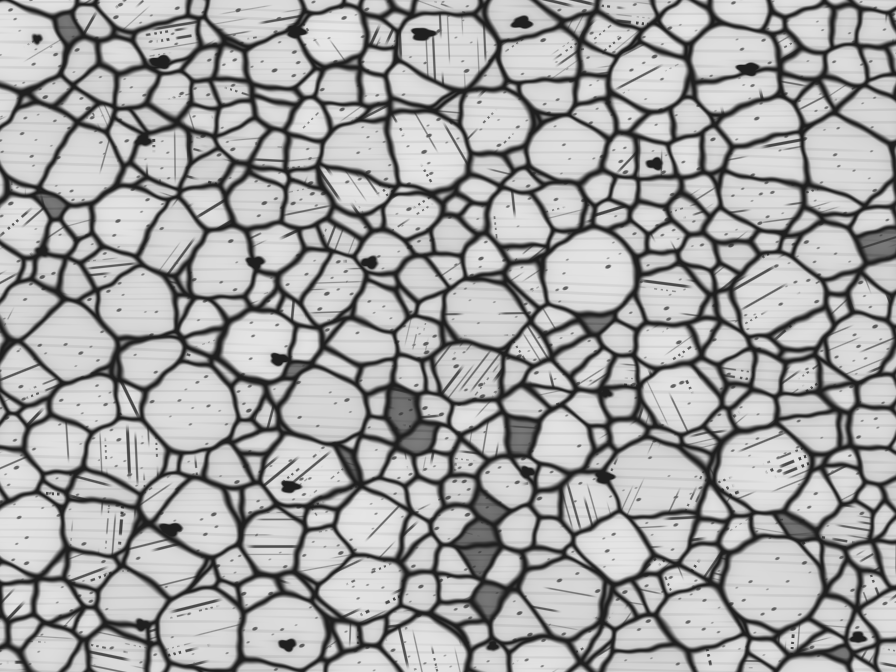
Give the GLSL for this texture, as a WebGL 2 fragment shader.

```glsl
#version 300 es
precision highp float;
// Polished and etched metal: pale grains of mixed size with dark, soft boundaries.
// A weighted cellular diagram gives the grains; each has its own scratch direction,
// over which lie layered-sine polishing streaks, specks and dark pores.

uniform vec2 u_resolution;
out vec4 fragColor;

// Lengths are fractions of the canvas height.
const float GRAIN_SIZE = 0.047;
const float GRAIN_STRETCH = 1.13;
const float MAX_WEIGHT = 1.4;        // reach of the largest grains, in cells
const int   REACH = 3;
const float EDGE_WIDTH = 0.0066;
const float CORNER_SHARPNESS = 620.0;
const float SCRATCH_GAP = 0.0105;
const float SCRATCH_WIDTH = 0.0011;
const float SPECK_GAP = 0.019;
const float PORE_GAP = 0.17;
const float PORE_SHARE = 0.42;
const float DARK = 0.12;
const float PALE = 0.865;

vec2 hash2(vec2 p) {
    vec3 q = fract(p.xyx * vec3(0.1031, 0.1030, 0.0973));
    q += dot(q, q.yzx + 33.33);
    return fract((q.xx + q.yz) * q.zy);
}

// Site position (xy) and squared weight (z) of a cell
vec3 grainSite(vec2 cell) {
    float h = hash2(cell + 71.3).x;
    float reach = MAX_WEIGHT * h * h * h;
    return vec3(cell + 0.08 + 0.84 * hash2(cell), reach * reach);
}

float powerDistance(vec2 g, vec3 site) {
    vec2 d = g - site.xy;
    return dot(d, d) - site.z;
}

// Slight waviness so that the boundaries are not perfectly straight
vec2 bend(vec2 p) {
    return p + 0.0022 * sin(p.yx * vec2(67.0, 59.0) + 2.0 * sin(p * 31.0))
             + 0.0007 * sin(p.yx * vec2(211.0, 187.0) + p * 90.0);
}

// Signed distance to a scattered, lumpy pore
float poreDistance(vec2 p) {
    vec2 cell = floor(p / PORE_GAP);
    vec2 h = hash2(cell + 17.0);
    if (h.x > PORE_SHARE) return 1.0;
    vec2 d = p - (cell + 0.22 + 0.56 * hash2(cell + 43.0)) * PORE_GAP;
    d.y *= 1.0 + 0.8 * h.y;
    float a = atan(d.y, d.x);
    float lumps = 1.0 + 0.2 * sin(3.0 * a + 20.0 * h.y) + 0.1 * sin(5.0 * a + 9.0 * h.x);
    return length(d) - mix(0.004, 0.014, h.y) * lumps;
}

// Parallel broken lines, some of them dotted
float scratches(vec2 p, float angle, float share, float seed, float soft) {
    float c = cos(angle), s = sin(angle);
    vec2 q = vec2(c * p.x + s * p.y, c * p.y - s * p.x);
    float row = q.y / SCRATCH_GAP;
    vec2 h = hash2(vec2(floor(row), seed));
    vec2 k = hash2(vec2(seed, floor(row) + 5.0));
    float d = abs(fract(row) - 0.3 - 0.4 * h.x) * SCRATCH_GAP;
    float width = SCRATCH_WIDTH * (0.4 + 1.3 * k.x * k.x);
    float line = 1.0 - smoothstep(width - soft * 0.5, width + soft, d);
    float extent = smoothstep(-0.5, 0.3, sin(q.x * 48.0 + 40.0 * k.y));
    float dots = smoothstep(-0.2, 0.7, sin(q.x * 420.0 + 4.0 * sin(q.x * 97.0)));
    return line * extent * mix(1.0, dots, step(0.6, k.y)) * step(h.y, share) * (0.35 + 0.65 * k.x);
}

// Small slanted specks, one at most per cell
float specks(vec2 p, float soft) {
    vec2 q = vec2(p.x + 0.4 * p.y, p.y - 0.4 * p.x) / SPECK_GAP;
    vec2 cell = floor(q);
    vec2 h = hash2(cell + 131.0);
    vec2 d = (q - cell - 0.3 - 0.4 * hash2(cell + 157.0)) * SPECK_GAP;
    float r = mix(0.0008, 0.0024, h.y * h.y);
    float spot = 1.0 - smoothstep(r - soft * 0.5, r + soft, length(d * vec2(0.6, 1.0)));
    return spot * step(h.x, 0.27) * (0.5 + 0.5 * h.y);
}

void main() {
    vec2 p = gl_FragCoord.xy / u_resolution.y;
    float soft = max(0.0016, 0.7 / u_resolution.y);
    vec2 g = bend(p) / (GRAIN_SIZE * vec2(GRAIN_STRETCH, 1.0));
    vec2 base = floor(g);

    // Owning grain
    vec3 own = vec3(0.0);
    vec2 ownCell = base;
    float nearest = 1e5;
    for (int j = -REACH; j <= REACH; j++)
    for (int i = -REACH; i <= REACH; i++) {
        vec2 cell = base + vec2(i, j);
        vec3 site = grainSite(cell);
        float d = powerDistance(g, site);
        if (d < nearest) { nearest = d; own = site; ownCell = cell; }
    }

    // Smooth union of all boundaries and pores, which fills the junctions
    float total = exp(-CORNER_SHARPNESS * poreDistance(p));
    for (int j = -REACH; j <= REACH; j++)
    for (int i = -REACH; i <= REACH; i++) {
        vec2 cell = base + vec2(i, j);
        if (cell == ownCell) continue;
        vec3 site = grainSite(cell);
        float d = (powerDistance(g, site) - nearest) / (2.0 * distance(site.xy, own.xy));
        total += exp(-CORNER_SHARPNESS * d * GRAIN_SIZE);
    }
    float edge = -log(total) / CORNER_SHARPNESS;

    // Grain tone and polishing streaks
    vec2 h = hash2(ownCell + 211.0);
    vec2 k = hash2(ownCell + 307.0);
    float tone = PALE + 0.05 * (h.x - 0.5);
    if (k.x < 0.05 && own.z < 0.3) tone *= 0.55;
    float streak = sin(p.y * 370.0 + 2.5 * sin(p.x * 7.0 + p.y * 23.0))
                 + sin(p.y * 613.0 + 3.0 * sin(p.x * 5.0 - p.y * 41.0) + p.x * 9.0);
    tone -= 0.06 * smoothstep(0.3, 1.9, streak) - 0.012 * sin(p.x * 11.0 + 3.0 * sin(p.y * 9.0));
    tone -= 0.11 * exp(-max(edge, 0.0) / 0.007);

    // Scratches and specks inside the grain
    float angle = h.y < 0.75 ? mix(-0.35, 0.85, h.x) : mix(0.9, 2.2, h.x);
    float marks = scratches(p, angle, 0.62 * smoothstep(0.25, 0.9, k.y), 400.0 * h.y, soft);
    marks = max(marks, 0.85 * specks(p, soft));
    tone = mix(tone, DARK + 0.05, 0.85 * marks);

    // Boundaries of uneven width
    float width = EDGE_WIDTH * (1.0 + 0.18 * sin(p.x * 37.0 + 2.0 * sin(p.y * 29.0)));
    float shade = mix(DARK, tone, smoothstep(0.0, max(width, 1.5 / u_resolution.y), edge));
    fragColor = vec4(vec3(shade), 1.0);
}
```
